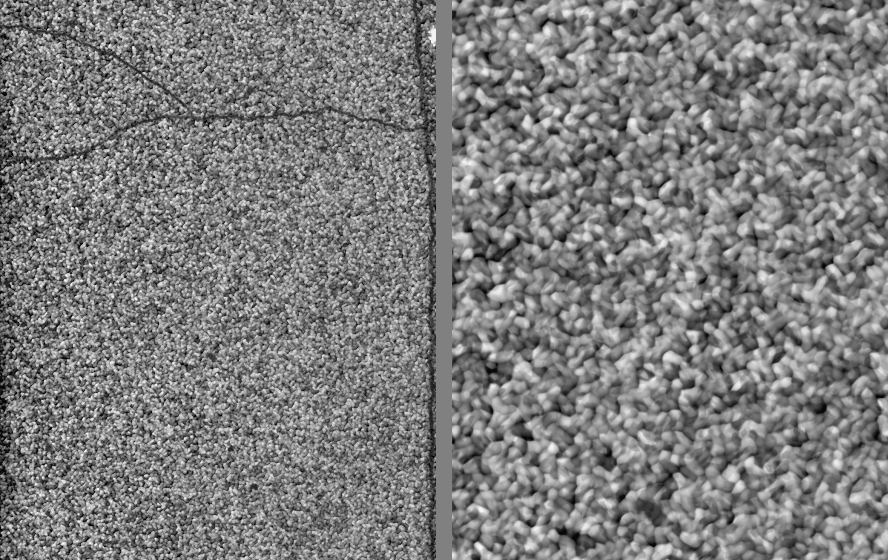
Left: the whole. Right: its middle third, enlarged.
Give the GLSL for this texture, as a Shadertoy shader.

```glsl
// Weathered grey concrete: small rounded grains from soft cellular noise, cut by
// two thin cracks that meet and a dark seam on the right edge, with scattered
// pits, faint vertical streaks and broad stains made of layered sines.

vec3 hash3(vec2 cell) {
    vec3 h = fract(cell.xyx * vec3(0.1031, 0.1030, 0.0973));
    h += dot(h, h.yxz + 33.33);
    return fract((h.xxy + h.yzz) * h.zyx);
}

// x: blended tone of the nearby grains, y: depth of the gap between them,
// z: slope of the grain towards the light
vec3 grains(vec2 q) {
    vec2 cell = floor(q), lean = vec2(0.0);
    float tone = 0.0, total = 0.0;
    for (int j = -1; j <= 1; j++)
    for (int i = -1; i <= 1; i++) {
        vec2 id = cell + vec2(i, j);
        vec3 seed = hash3(id);
        vec2 d = q - id - seed.xy;
        float weight = exp(-7.0 * dot(d, d));
        tone += weight * seed.z;
        lean += weight * d;
        total += weight;
    }
    return vec3(tone / total, -log(total) / 7.0, dot(lean / total, vec2(-0.6, 0.8)));
}

// Sparse round pits with ragged rims
float pits(vec2 p, float ragged) {
    vec2 q = p * 15.0, cell = floor(q);
    float cover = 0.0;
    for (int j = -1; j <= 1; j++)
    for (int i = -1; i <= 1; i++) {
        vec2 id = cell + vec2(i, j);
        vec3 seed = hash3(id + 71.0);
        float radius = 0.06 + 0.07 * fract(seed.z * 57.0);
        float d = length((id + seed.xy - q) * vec2(1.0, 1.2)) + 0.07 * (ragged - 0.5);
        cover = max(cover, step(0.87, seed.z) * (1.0 - smoothstep(radius * 0.5, radius * 1.3, d)));
    }
    return cover;
}

// Small jagged offset along a crack
float wobble(float t) {
    return 0.0022 * sin(t * 67.0) + 0.0015 * sin(t * 151.0 + 1.3)
         + 0.0010 * sin(t * 389.0 + sin(t * 230.0) * 2.0);
}

float line(float d, float halfWidth) {
    float soft = 0.0010 + 0.5 / iResolution.y;
    return 1.0 - smoothstep(halfWidth - soft, halfWidth + soft, abs(d));
}

float stains(vec2 p) {
    return sin(p.x * 13.0 + 2.0 * sin(p.y * 7.0)) * sin(p.y * 11.0 + 1.5 * sin(p.x * 9.0))
         + 0.6 * sin(p.x * 41.0 + 3.0 * sin(p.y * 17.0)) * sin(p.y * 33.0 + p.x * 14.0);
}

void mainImage(out vec4 fragColor, in vec2 fragCoord) {
    vec2 p = fragCoord / iResolution.y;
    float right = iResolution.x / iResolution.y;

    // Grain at two sizes, bent a little so that the cells look irregular
    vec2 bent = p + 0.0010 * sin(p.yx * vec2(310.0, 270.0));
    vec3 coarse = grains(bent * 195.0);
    vec3 fine = grains(bent.yx * 310.0 + 40.0);
    float grit = 0.52 * (coarse.x - 0.5) - 0.34 * (coarse.y - 0.13)
               + 0.18 * coarse.z + 0.27 * (fine.x - 0.5);
    float contrast = mix(1.15, 0.90, smoothstep(0.05, 0.65, p.x));
    float grey = 0.512 + contrast * grit + 0.016 * stains(p);

    // Faint vertical streaks, broken along their length
    float streak = sin(p.x * 173.0) * sin(p.x * 419.0 + 1.0) * sin(p.x * 67.0 + 2.0);
    grey += 0.035 * streak * (0.6 + 0.4 * sin(p.y * 15.0 + p.x * 60.0));

    // Dirt gathers along the left border, most of all lower down
    float dirt = exp(-max(p.x + 0.006 * stains(p * 3.0), 0.0) / 0.022);
    grey -= dirt * mix(0.26, 0.14, smoothstep(0.3, 0.9, p.y));

    // Upper crack drops in a curve and runs into the long one
    float drop = p.y - (0.952 - 1.3 * p.x * p.x) - wobble(p.x + 3.0);
    drop /= sqrt(1.0 + 6.76 * p.x * p.x);
    float upper = line(drop, 0.0010 + 0.0020 * coarse.x) * (1.0 - smoothstep(0.33, 0.352, p.x));

    // Long crack rises from the left, then wanders over to the seam
    float path = mix(0.717, 0.790, smoothstep(0.1, 0.29, p.x))
               + 0.013 * exp(-pow((p.x - 0.58) / 0.06, 2.0))
               - 0.020 * smoothstep(0.6, 0.75, p.x);
    float rise = p.y - path - wobble(p.x);
    float seamX = 0.740 + 0.031 * smoothstep(1.05, 0.6, p.y) + 0.9 * wobble(p.y);
    float seam = p.x - seamX;
    float lower = line(rise, 0.0012 + 0.0022 * coarse.x) * (1.0 - smoothstep(-0.002, 0.004, seam));
    float faint = 0.85 + 0.15 * sin(p.x * 47.0 + 2.0);
    grey -= 0.06 * exp(-abs(rise) / 0.007) + 0.05 * exp(-abs(drop) / 0.006) * step(p.x, 0.345);
    grey = mix(grey, 0.08 + 0.14 * fine.x, 0.9 * max(upper, lower * faint));

    // Seam with its grimy strip and one pale chip near the top
    grey -= 0.10 * smoothstep(0.0, 0.008, seam) + 0.16 * exp(-abs(seam) / 0.007);
    float chip = length((p - vec2(right - 0.002, 0.936)) / vec2(0.012, 0.018));
    grey = mix(grey, 0.95, 1.0 - smoothstep(0.6, 1.1, chip + 0.8 * (coarse.x - 0.5)));
    float worn = 0.7 + 0.22 * sin(p.y * 31.0 + 2.0 * sin(p.y * 13.0));
    grey = mix(grey, 0.07 + 0.12 * fine.x, worn * line(seam, 0.0008 + 0.0042 * coarse.x));

    // Pits
    grey = mix(grey, 0.10 + 0.12 * fine.x, 0.88 * pits(p, coarse.x));

    fragColor = vec4(vec3(clamp(grey, 0.03, 0.97)), 1.0);
}
```
